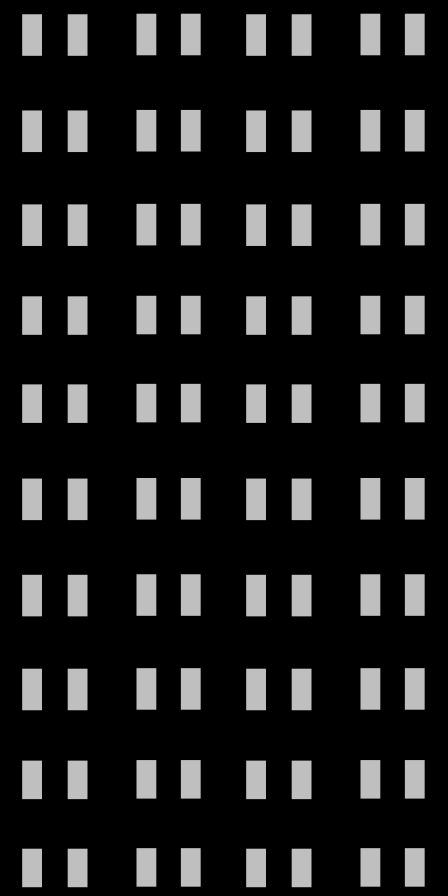
A WebGL 2 fragment shader for this pattern:

```glsl
#version 300 es
precision highp float;
// A dark facade with ten rows of eight pale upright windows.
// A bay of four columns repeats twice across, a block of five uneven rows
// repeats down; each window is a box with its edges smoothed over one pixel.

uniform vec2 u_resolution;
out vec4 fragColor;

const vec3 WALL = vec3(0.0);
const vec3 PANE = vec3(0.75);

// Fractions of the canvas width and height; rows are measured from the top.
const float BAY_WIDTH = 0.5;
const float BLOCK_HEIGHT = 0.5182;
const float HALF_WIDTH = 0.0221;
const float TALL_HALF = 0.0232;
const float SHORT_HALF = 0.0215;
const float PAIR_LIFT = 0.0006;
const float COLUMNS[4] = float[4](0.0716, 0.1732, 0.3268, 0.4258);
const float ROWS[5] = float[5](0.0391, 0.1465, 0.2513, 0.3522, 0.4505);

// Smoothed coverage of a band around zero.
float band(float offset, float halfSize, float pixel) {
    return clamp((halfSize - abs(offset)) / pixel + 0.5, 0.0, 1.0);
}

// Coverage of the four columns in one bay.
float columnMask(float x, float pixel) {
    float mask = 0.0;
    for (int i = 0; i < 4; i++) {
        mask = max(mask, band(x - COLUMNS[i], HALF_WIDTH, pixel));
    }
    return mask;
}

// Coverage of the five rows in one block; the last two are shorter.
float rowMask(float y, float pixel) {
    float mask = 0.0;
    for (int i = 0; i < 5; i++) {
        float halfHeight = i < 3 ? TALL_HALF : SHORT_HALF;
        mask = max(mask, band(y - ROWS[i], halfHeight, pixel));
    }
    return mask;
}

void main() {
    vec2 pixel = 1.0 / u_resolution;
    vec2 uv = gl_FragCoord.xy * pixel;
    float bayX = mod(uv.x, BAY_WIDTH);

    // The right pair of each bay sits slightly higher.
    float lift = PAIR_LIFT * step(0.5 * BAY_WIDTH, bayX);
    float blockY = mod(1.0 - uv.y + lift, BLOCK_HEIGHT);

    float window = columnMask(bayX, pixel.x) * rowMask(blockY, pixel.y);
    fragColor = vec4(mix(WALL, PANE, window), 1.0);
}
```
